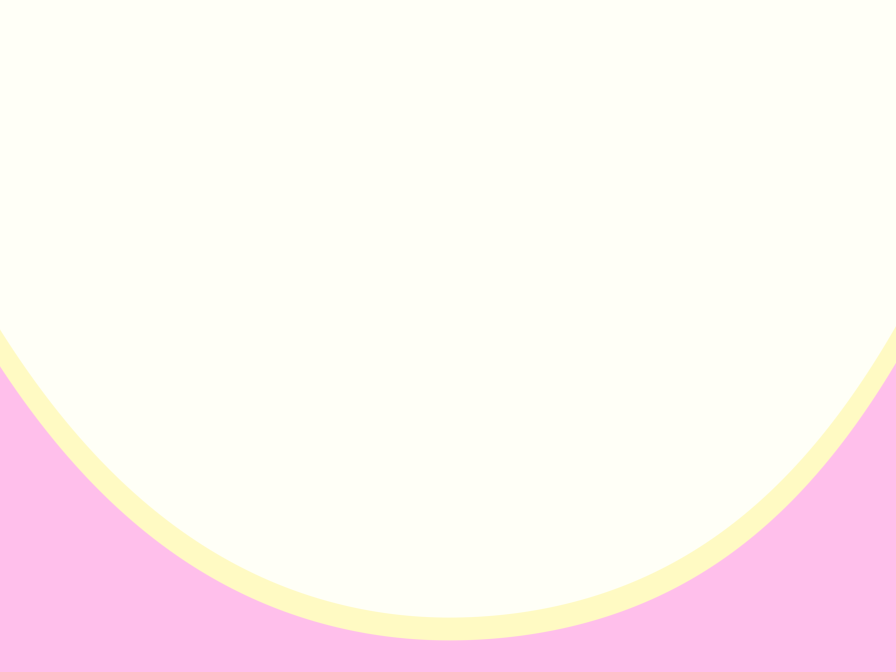
A WebGL 1 fragment shader for this background:

```glsl
precision highp float;

uniform vec2 u_resolution;

const vec3 CREAM = vec3(1.0, 1.0, 0.97);
const vec3 BUTTER = vec3(1.0, 0.98, 0.765);
const vec3 PINK = vec3(1.0, 0.75, 0.92);

const float BOWL_CENTER = 0.5013;
const float BOWL_BASE = 0.047;
const vec2 LEFT_BEND = vec2(1.219, 1.607);
const vec2 RIGHT_BEND = vec2(1.075, 2.355);
const vec2 RIM_WIDTH = vec2(0.034, 0.083);

// Height of a bowl: bend holds the square and fourth power weights
float bowlHeight(float d, float base, vec2 bend) {
  float d2 = d * d;
  return base + d2 * (bend.x + bend.y * d2);
}

float bowlSlope(float d, vec2 bend) {
  return 2.0 * d * (bend.x + 2.0 * bend.y * d * d);
}

// Smooth coverage of the area above a curve, using its slope
float coverAbove(float y, float height, float slope, vec2 size) {
  float steepness = slope * size.y / size.x;
  float pixels = (y - height) * size.y / sqrt(1.0 + steepness * steepness);
  return smoothstep(-0.75, 0.75, pixels);
}

float bowlCover(vec2 uv, float base, vec2 bend, vec2 size) {
  float d = uv.x - BOWL_CENTER;
  return coverAbove(uv.y, bowlHeight(d, base, bend), bowlSlope(d, bend), size);
}

void main() {
  vec2 uv = gl_FragCoord.xy / u_resolution;

  // The two sides of the bowl bend slightly differently
  vec2 outerBend = mix(LEFT_BEND, RIGHT_BEND, step(BOWL_CENTER, uv.x));

  // The rim widens toward the sides
  vec2 innerBend = outerBend + vec2(RIM_WIDTH.y, 0.0);
  float innerBase = BOWL_BASE + RIM_WIDTH.x;

  vec3 color = mix(PINK, BUTTER, bowlCover(uv, BOWL_BASE, outerBend, u_resolution));
  color = mix(color, CREAM, bowlCover(uv, innerBase, innerBend, u_resolution));
  gl_FragColor = vec4(color, 1.0);
}
```
